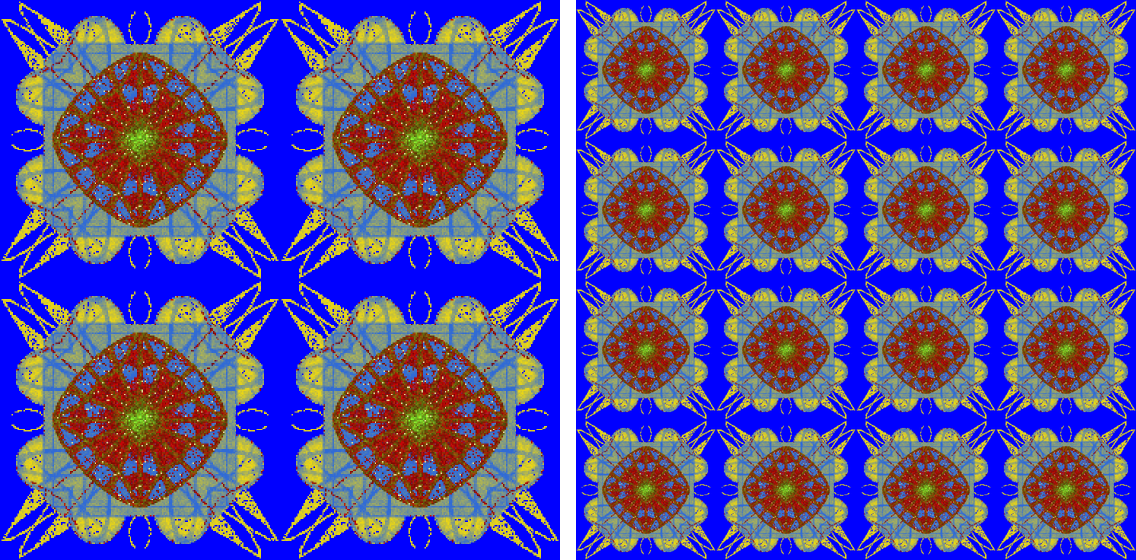
Left: one tile. Right: repeated 2 by 2.
Give the GLSL for this pattern, as a WebGL 1 fragment shader.

```glsl
precision highp float;
// Two by two grainy rosettes with eightfold mirror symmetry on a flat blue ground.
// Each tile is folded into one octant, where ellipses, wedges and strokes build up
// a density that is jittered per grain and coloured through a palette ramp.
uniform vec2 u_resolution;

const float REPEATS = 2.0;
const float GRAINS = 192.0;   // grains along one tile side
const float EMPTY = -1.0;     // density of the bare ground
const vec3 GROUND = vec3(0.0, 0.0, 1.0);
const vec3 YELLOW = vec3(0.92, 0.84, 0.08);
const vec3 BLUE = vec3(0.19, 0.42, 0.84);
const vec3 RED = vec3(0.68, 0.02, 0.02);
const vec3 OLIVE = vec3(0.43, 0.38, 0.04);
const vec3 LIME = vec3(0.48, 0.85, 0.16);

float hash(vec2 c) {
  return fract(sin(dot(c, vec2(12.99, 78.23))) * 43758.5);
}

// x: distance to the segment, y: position along it
vec2 segment(vec2 p, vec2 a, vec2 b) {
  vec2 ab = b - a;
  float along = clamp(dot(p - a, ab) / dot(ab, ab), 0.0, 1.0);
  return vec2(length(p - a - ab * along), along);
}

float ellipse(vec2 p, vec2 center, vec2 radii) {
  return (length((p - center) / radii) - 1.0) * min(radii.x, radii.y);
}

float stroke(float dist, float width) {
  return 1.0 - smoothstep(width * 0.5, width, abs(dist));
}

vec3 ramp(float d) {
  vec3 c = mix(YELLOW, BLUE, clamp(d, 0.0, 1.0));
  c = mix(c, RED, smoothstep(1.15, 1.7, d));
  c = mix(c, OLIVE, clamp(d - 2.0, 0.0, 1.0));
  return mix(c, LIME, clamp(d - 3.0, 0.0, 1.0));
}

// Thin loops that cross at the diagonal and end in a sharp tip
float loopEdge(vec2 p) {
  vec2 tip = vec2(0.98, 0.86);
  float d = segment(p, tip, vec2(0.88, 0.70)).x;
  d = min(d, segment(p, vec2(0.88, 0.70), vec2(0.78, 0.53)).x);
  d = min(d, segment(p, tip, vec2(0.93, 0.855)).x);
  d = min(d, segment(p, vec2(0.93, 0.855), vec2(0.81, 0.79)).x);
  return min(d, segment(p, vec2(0.81, 0.79), vec2(0.60, 0.65)).x);
}

float spikes(vec2 q, float grain) {
  float d = min(loopEdge(q), loopEdge(q.yx));
  vec2 fill = segment(q, vec2(0.735, 0.555), vec2(0.93, 0.775));
  bool dusted = fill.x < 0.058 * (1.0 - fill.y) && grain > 0.22;
  float arcs = abs(ellipse(q, vec2(0.80, 0.0), vec2(0.12, 0.075)));
  bool arcOn = arcs < 0.006 && q.y > 0.035 && grain > 0.15;
  return (d < 0.0085 && grain > 0.08) || dusted || arcOn ? 0.08 : EMPTY;
}

// Veiled outer body with rounded petals and fine crossing folds
float veil(vec2 q, float grain) {
  float rim = ellipse(q, vec2(0.62, 0.31), vec2(0.27, 0.215));
  float body = max(q.x - 0.69, (q.x + q.y - 1.25) * 0.7);
  if (min(rim, body) > 0.0) return spikes(q, grain);
  float waves = sin(q.x * 17.0 + 3.0 * sin(q.y * 9.0)) + sin(q.y * 21.0 - q.x * 8.0);
  float d = 0.56 + 0.09 * waves;
  float petal = smoothstep(0.66, 0.72, q.x);
  d = mix(d, 0.08 + 0.35 * smoothstep(-0.07, 0.0, rim), petal);
  float folds = stroke(ellipse(q, vec2(0.55, 0.31), vec2(0.33, 0.09)), 0.016);
  folds += stroke(ellipse(q, vec2(0.60, 0.36), vec2(0.28, 0.14)), 0.016);
  folds += stroke(ellipse(q, vec2(0.90, 0.0), vec2(0.50)), 0.014);
  folds += stroke(ellipse(q, vec2(0.30, 0.90), vec2(0.60)), 0.014);
  folds += stroke(ellipse(q, vec2(0.0, -0.30), vec2(0.95)), 0.014);
  folds += stroke(q.x - 0.685, 0.014) + stroke(q.x - 0.62, 0.010);
  d += 0.32 * min(folds, 1.4);
  float scar = min(segment(q, vec2(0.44, 0.33), vec2(0.68, 0.54)).x,
                   segment(q, vec2(0.78, 0.44), vec2(0.385, 0.66)).x);
  if (scar < 0.007 && grain > 0.4) d = 1.9;
  if (abs(min(rim, body)) < 0.011) d = 0.3 + 1.9 * grain * grain;
  bool hole = petal > 0.9 && rim < -0.03 && waves > 0.3 && grain > 0.91;
  return hole ? EMPTY : d;
}

// Rounded diamond of blue cells, red wedges and olive ribs
float heart(vec2 q, float edge, float grain) {
  float r = length(q);
  float angle = atan(q.y, q.x);
  bool wedge = angle > 0.39 && q.x + q.y < 0.57;
  bool kite = q.x > 0.36 + q.y * 0.4 && q.x < 0.53 - q.y * 0.7;
  bool border = edge > -0.05 && grain > 0.45;
  float d = wedge || kite || border || q.x > 0.57 ? 2.0 : 0.95;
  float ribs = min(q.y, min((q.x - q.y) * 0.7, r * abs(angle - 0.39)));
  ribs = min(ribs, segment(q, vec2(0.36, 0.15), vec2(0.63, 0.0)).x);
  ribs = min(ribs, segment(q, vec2(0.36, 0.15), vec2(0.50, 0.25)).x);
  ribs = min(ribs, segment(q, vec2(0.36, 0.15), vec2(0.29, 0.29)).x);
  ribs = min(ribs, abs(edge + 0.012));
  d = mix(d, 2.7, stroke(ribs, 0.022));
  if (d < 1.2 && grain > 0.87) d = 2.0;
  return max(d, 3.8 - 9.0 * max(r + 0.4 * q.y - 0.04, 0.0));
}

vec3 rosette(vec2 p, vec2 id) {
  vec2 q = abs(p);
  q = vec2(max(q.x, q.y), min(q.x, q.y));
  float grain = hash(id);
  float edge = pow(pow(q.x, 1.45) + pow(q.y, 1.45), 0.69) - 0.63;
  float d = edge < 0.0 ? heart(q, edge, grain) : veil(q, grain);
  if (d < 0.0) return GROUND;
  float jitter = hash(id + 37.0) - 0.5;
  vec3 c = ramp(max(d + jitter * (d > 1.3 ? 1.1 : 0.3), 0.0));
  if (d > 1.3) c *= 0.7 + 0.5 * hash(id + 71.0);
  bool spark = edge < 0.0 && hash(id + 113.0) > 0.978;
  return spark ? vec3(0.9, 0.88, 0.6) : c;
}

void main() {
  // Four samples per pixel soften the grain borders
  vec3 sum = vec3(0.0);
  for (int i = 0; i < 4; i++) {
    float k = float(i);
    vec2 shift = vec2(mod(k, 2.0), floor(k * 0.5)) * 0.5 - 0.25;
    vec2 uv = (gl_FragCoord.xy + shift) / u_resolution;
    vec2 id = floor(fract(uv * REPEATS) * GRAINS);
    sum += rosette((id + 0.5) / GRAINS * 2.0 - 1.0, id);
  }
  gl_FragColor = vec4(sum * 0.25, 1.0);
}
```
